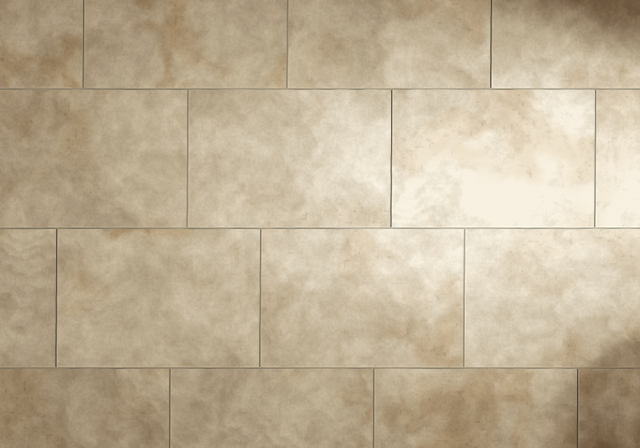
This texture is drawn by a WebGL 2 fragment shader. Its source:

```glsl
#version 300 es
precision highp float;

uniform vec2 u_resolution;
out vec4 fragColor;

// Lengths are fractions of the canvas height.
const vec2 TILE = vec2(0.455, 0.3115);
const float FIRST_COURSE = 0.179;
const vec4 COURSE_SHIFT = vec4(0.379, 0.1262, 0.419, 0.187);
const float LEAN = 0.006;
const float JOINT_HALF_WIDTH = 0.0021;

const vec3 SHADE = vec3(0.535, 0.458, 0.355);
const vec3 STONE = vec3(0.75, 0.69, 0.58);
const vec3 GLOW = vec3(0.955, 0.925, 0.86);
const vec3 RUST = vec3(0.86, 0.77, 0.64);

float hash(vec2 p) {
    vec3 q = fract(vec3(p.xyx) * 0.1031);
    q += dot(q, q.yzx + 33.33);
    return fract((q.x + q.y) * q.z);
}

float noise(vec2 p) {
    vec2 cell = floor(p), f = fract(p);
    f = f * f * (3.0 - 2.0 * f);
    float low = mix(hash(cell), hash(cell + vec2(1, 0)), f.x);
    float high = mix(hash(cell + vec2(0, 1)), hash(cell + vec2(1, 1)), f.x);
    return mix(low, high, f.y);
}

float fbm(vec2 p) {
    float sum = 0.0, weight = 0.5;
    for (int i = 0; i < 5; i++) {
        sum += weight * noise(p);
        p = mat2(1.6, 1.2, -1.2, 1.6) * p + 7.3;
        weight *= 0.5;
    }
    return sum;
}

// Pool of light from the right, cut by two soft diagonal shadows.
float lighting(vec2 p) {
    vec2 d = p - vec2(1.2, 0.59);
    float spread = d.y > 0.0 ? 0.11 : 0.2;
    float light = 0.2 + 0.87 * exp(-d.x * d.x / 0.75 - d.y * d.y / spread);
    float upper = p.y - 1.0 + 0.45 * (p.x - 1.1);
    float lower = 0.18 + 0.65 * (p.x - 1.285) - p.y;
    light -= 0.65 * smoothstep(-0.06, 0.13, upper);
    light -= 0.4 * smoothstep(-0.03, 0.05, lower) * smoothstep(1.15, 1.33, p.x);
    return light;
}

vec3 toneRamp(float t) {
    vec3 dark = mix(SHADE, STONE, clamp(t * 2.0, -0.5, 1.0));
    return mix(dark, GLOW, clamp(t * 2.0 - 1.0, 0.0, 1.08));
}

// Clouded travertine with faint wavy bands, rusty patches and pits.
vec3 stone(vec2 p, vec2 tileId, float light) {
    float seed = hash(tileId + 11.0);
    float character = hash(tileId + 47.0);
    vec2 q = p + 30.0 * vec2(seed, character);
    vec2 warp = vec2(fbm(q * 9.0), fbm(q * 9.0 + 19.0)) - 0.5;
    float cloud = fbm(q * 9.0 + warp) - 0.48;
    float mottle = fbm(q * 42.0 + warp * 2.0) - 0.48;

    float angle = mix(0.8, 1.4, seed);
    float along = dot(q, vec2(cos(angle), sin(angle)));
    float bands = sin(along * 170.0 + warp.x * 30.0 + mottle * 6.0);
    float bandMask = smoothstep(0.4, 0.62, fbm(q * 5.0 + 5.0)) * character;

    float patches = smoothstep(0.47, 0.73, fbm(q * 8.0 + warp + 31.0));
    float stain = patches * mix(0.4, 1.0, seed) * (1.15 - 0.8 * light);
    float pits = smoothstep(0.78, 0.95, noise(q * 120.0)) * (0.3 + patches);

    float tone = light + (seed - 0.5) * 0.1;
    tone += cloud * 0.38 + mottle * 0.3 + bands * bandMask * 0.05;
    tone += (noise(q * 250.0) - 0.5) * 0.08 - pits * 0.09;
    return toneRamp(tone) * mix(vec3(1.0), RUST, clamp(stain, 0.0, 0.9));
}

// Coverage of a line at signed distance d.
float lineMask(float d, float halfWidth, float pixel) {
    return 1.0 - smoothstep(halfWidth - 0.5 * pixel, halfWidth + 0.5 * pixel, abs(d));
}

float nearestJoint(float x, float period) {
    return x - period * round(x / period);
}

void main() {
    float pixel = 1.0 / u_resolution.y;
    vec2 p = gl_FragCoord.xy * pixel;

    // Running courses, each with its own shift and a slight lean.
    float rise = p.y - FIRST_COURSE;
    float course = clamp(floor(rise / TILE.y) + 1.0, 0.0, 3.0);
    float fromMiddle = rise - (course - 0.5) * TILE.y;
    vec2 q = vec2(p.x - COURSE_SHIFT[int(course)] - LEAN * fromMiddle, rise);
    vec2 tileId = vec2(floor(q.x / TILE.x) + 3.0, course);
    float light = lighting(p);
    vec3 color = stone(p, tileId, light);

    // Joints: grey grout, worn bright rims and a narrow gap of varying depth.
    vec2 wobble = (vec2(noise(p * 45.0), noise(p * 45.0 + 9.0)) - 0.5) * 0.0006;
    vec2 d = vec2(nearestJoint(q.x, TILE.x), nearestJoint(q.y, TILE.y)) + wobble;
    float depth = hash(vec2(round(q.x / TILE.x) + 5.0, course + 71.0));
    float rim = max(lineMask(d.x - 0.0033, 0.0012, pixel), lineMask(d.y - 0.0033, 0.001, pixel));
    color *= 1.0 + 0.06 * rim;

    vec3 grout = toneRamp(light * 0.75) * vec3(0.92, 0.94, 0.95);
    float across = lineMask(d.y, JOINT_HALF_WIDTH, pixel);
    float upright = lineMask(d.x, JOINT_HALF_WIDTH, pixel);
    color = mix(color, grout, max(across, upright) * 0.9);
    float gap = lineMask(d.x + 0.0006, 0.0012, pixel) * mix(0.12, 0.5, depth);
    float crack = lineMask(d.y + 0.001, 0.0009, pixel) * 0.3 * noise(p * 30.0);
    color *= 1.0 - max(gap * (1.0 - across), crack);

    fragColor = vec4(clamp(color, 0.0, 1.0), 1.0);
}
```
